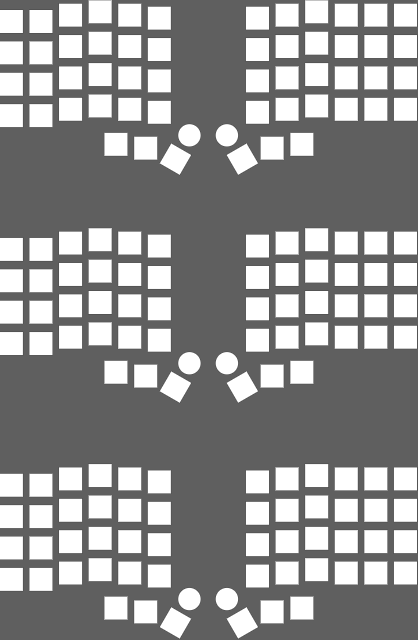
Write a Shadertoy shader that draws this pattern.

```glsl
// Three stacked split key layouts: staggered white keys and thumb clusters on grey.

const vec2 SHEET = vec2(500.0, 768.0);   // layout units, y pointing down
const vec2 PITCH = vec2(35.4, 37.65);    // key spacing
const float KEY_HALF = 13.8;
const float KNOB_RADIUS = 13.4;
const float OUTLINE = 0.6;
const vec3 GROUND = vec3(0.373);
const vec3 EDGE = vec3(0.28);
const vec3 KEY = vec3(1.0);

float boxDistance(vec2 p, float halfSize) {
    vec2 q = abs(p) - halfSize;
    return length(max(q, 0.0)) + min(max(q.x, q.y), 0.0);
}

vec2 rotate(vec2 p, float angle) {
    float c = cos(angle), s = sin(angle);
    return vec2(c * p.x - s * p.y, s * p.x + c * p.y);
}

// Mirrors x about an axis, measuring outward from it.
vec2 mirrorX(vec2 p, float axis) {
    return vec2(abs(p.x - axis), p.y);
}

// Height of the top key in a column, counted outward from the centre.
float columnTop(float column, bool leftHand) {
    if (column < 0.5) return 21.8;
    if (column < 1.5) return 18.2;
    if (column < 2.5) return 14.2;
    return leftHand && column > 3.5 ? 25.8 : 18.2;
}

// Six staggered columns of four keys on each hand.
float keyGrid(vec2 p) {
    const float axis = 249.3;
    bool leftHand = p.x < axis;
    vec2 q = mirrorX(p, axis) - vec2(58.7, 0.0);
    float column = clamp(round(q.x / PITCH.x), 0.0, 5.0);
    q -= vec2(column * PITCH.x, columnTop(column, leftHand));
    q.y -= PITCH.y * clamp(round(q.y / PITCH.y), 0.0, 3.0);
    return boxDistance(q, KEY_HALF);
}

// Two straight keys, one tilted key and a round knob per hand.
float thumbCluster(vec2 p) {
    vec2 q = mirrorX(p, 249.9);
    float d = boxDistance(q - vec2(111.2, 173.2), KEY_HALF);
    d = min(d, boxDistance(q - vec2(75.6, 177.8), KEY_HALF));
    d = min(d, boxDistance(rotate(q - vec2(40.0, 191.0), radians(30.0)), KEY_HALF));
    vec2 knob = mirrorX(p, 249.0) - vec2(22.4, 162.4);
    return min(d, length(knob) - KNOB_RADIUS);
}

// Top of each layout; the last gap is slightly wider.
float layoutTop(int index) {
    return 273.5 * float(index) + (index == 2 ? 9.5 : 0.0);
}

float coverage(float d, float pixel) {
    return clamp(0.5 - d / pixel, 0.0, 1.0);
}

void mainImage(out vec4 fragColor, in vec2 fragCoord) {
    vec2 p = fragCoord / iResolution.xy * SHEET;
    p.y = SHEET.y - p.y;
    float pixel = SHEET.y / iResolution.y;

    float d = 1e5;
    for (int i = 0; i < 3; i++) {
        vec2 q = p - vec2(0.0, layoutTop(i));
        d = min(d, min(keyGrid(q), thumbCluster(q)));
    }

    // Thin dark rim under the white faces
    vec3 color = mix(GROUND, EDGE, coverage(d - OUTLINE, pixel));
    color = mix(color, KEY, coverage(d, pixel));
    fragColor = vec4(color, 1.0);
}
```
